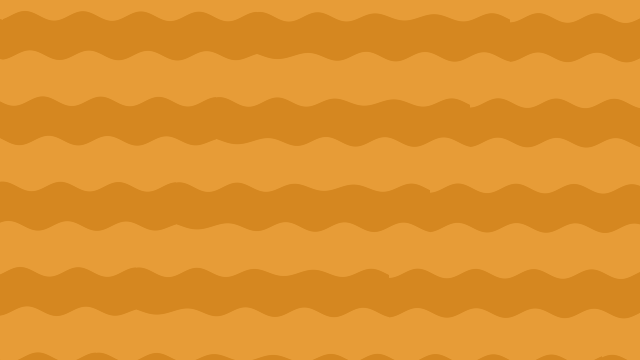
Reproduce this pattern procedurally as a Shadertoy shader.

```glsl
// Flat amber stripes with wavy edges, stacked in rows that step sideways.
// Each edge is a cosine along a mirrored coordinate, so the folds leave small
// kinks; slow drift and local damping vary the waves along the stripe.

#define LIGHT vec3(0.905, 0.612, 0.216)
#define DARK vec3(0.837, 0.530, 0.125)
#define ROW_PITCH 0.2366     // all lengths are fractions of canvas height
#define ROW_SHIFT 0.1118
#define FOLD_WIDTH 0.7037
#define FOLD_START 0.0093
#define TOP_LEVEL 0.0433
#define BOTTOM_LEVEL 0.1528
#define AMPLITUDE 0.0132
#define DRIFT 0.0042

const float TAU = 6.2831853;

// Lowers the wave height around one place on the stripe.
float damping(float x, float center, float width, float strength) {
    float d = (x - center) / width;
    return 1.0 - strength * exp(-d * d);
}

// Cosine wave whose direction reverses in every second fold.
float foldedWave(float x, float wavelength, float crest, float slip) {
    float t = x - FOLD_START;
    float fold = floor(t / FOLD_WIDTH);
    float along = t - fold * FOLD_WIDTH - slip * fold;
    float mirrored = mod(fold, 2.0) < 0.5 ? along : FOLD_WIDTH - along;
    return cos(TAU * (mirrored - crest) / wavelength);
}

float topEdge(float x) {
    float height = AMPLITUDE * damping(x, 1.16, 0.16, 0.35);
    return TOP_LEVEL + DRIFT * x - height * foldedWave(x, 0.1611, 0.0602, 0.0095);
}

float bottomEdge(float x) {
    float height = AMPLITUDE * damping(x, 0.79, 0.12, 0.40);
    return BOTTOM_LEVEL + DRIFT * x - height * foldedWave(x, 0.1637, 0.0741, 0.002);
}

void mainImage(out vec4 fragColor, in vec2 fragCoord) {
    // Position measured rightward and down from the upper left corner
    vec2 p = vec2(fragCoord.x, iResolution.y - fragCoord.y) / iResolution.y;
    float pixel = 1.0 / iResolution.y;

    // Row cell and position along its stripe
    float row = floor(p.y / ROW_PITCH);
    float y = p.y - row * ROW_PITCH;
    float x = p.x + row * ROW_SHIFT;

    // Signed vertical distance inside the stripe, smoothed over one pixel
    float inside = min(y - topEdge(x), bottomEdge(x) - y);
    float stripe = smoothstep(-0.6 * pixel, 0.6 * pixel, inside);

    fragColor = vec4(mix(LIGHT, DARK, stripe), 1.0);
}
```
